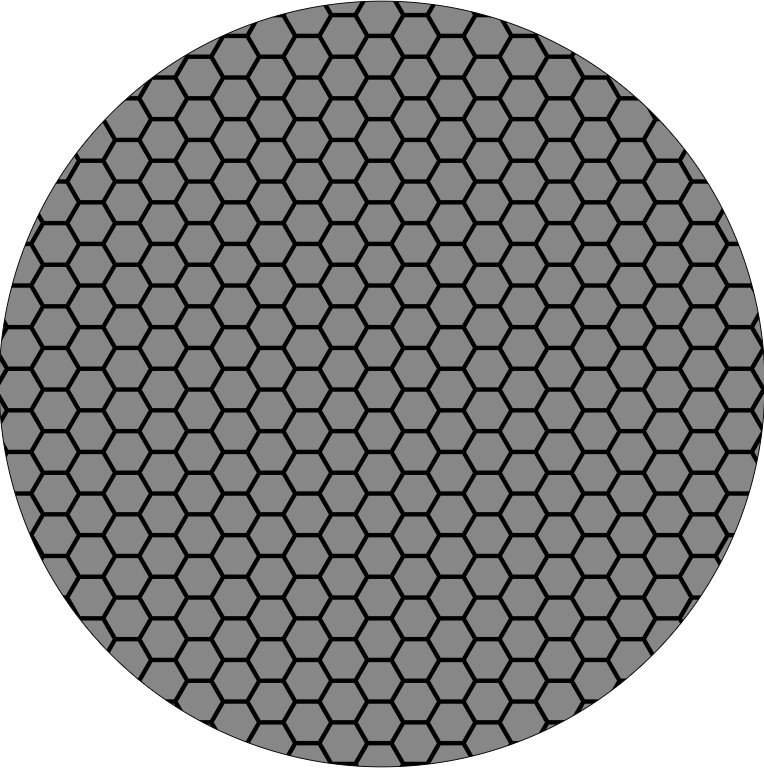
Write a Shadertoy shader that draws this pattern.

```glsl
// A grey disc filled with a black honeycomb grid, thinly outlined, on white.

// Distance to the nearest edge of a flat-topped honeycomb with unit row spacing.
float honeycombEdge(vec2 p) {
    vec2 period = vec2(sqrt(3.0), 1.0);
    vec2 a = mod(p + 0.5 * period, period) - 0.5 * period;
    vec2 b = mod(p, period) - 0.5 * period;
    vec2 q = abs(dot(a, a) < dot(b, b) ? a : b);
    return 0.5 - max(q.y, dot(q, vec2(0.5 * sqrt(3.0), 0.5)));
}

// Coverage of the region where the signed distance is negative.
float coverage(float dist, float pixel) {
    return clamp(0.5 - dist / pixel, 0.0, 1.0);
}

void mainImage(out vec4 fragColor, in vec2 fragCoord) {
    float pixel = 1.0 / iResolution.y;
    vec2 p = (fragCoord - 0.5 * iResolution.xy) * pixel;

    // Honeycomb lines, slightly off the centre of the disc
    float rowSpacing = 0.05417;
    vec2 cellOrigin = vec2(-0.0034, -0.0072);
    float edge = honeycombEdge((p - cellOrigin) / rowSpacing) * rowSpacing;
    float line = coverage(edge - 0.00288, pixel);

    // Disc with a thin rim
    float disc = length(p) - 0.4985;
    float rim = coverage(abs(disc) - 0.0006, pixel);

    vec3 color = mix(vec3(0.53), vec3(0.005), line);
    color = mix(vec3(1.0), color, coverage(disc, pixel));
    color = mix(color, vec3(0.005), rim);
    fragColor = vec4(color, 1.0);
}
```
